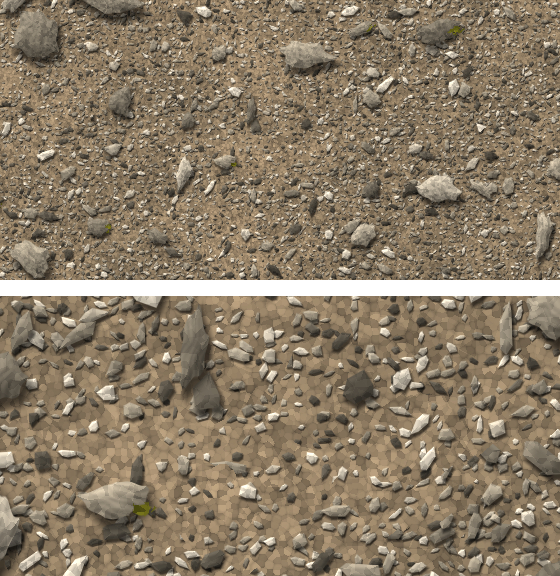
Top, the full canvas; bottom, a detail of the centre.
A Shadertoy shader for this texture:

```glsl
vec3 hash3(vec2 p) {
    vec3 q = fract(p.xyx * vec3(0.1031, 0.1030, 0.0973));
    q += dot(q, q.yxz + 33.33);
    return fract((q.xxy + q.yzz) * q.zyx);
}

// Cellular noise: x = distance to the nearest grain, y = its random tone
vec2 grains(vec2 p) {
    vec2 nearest = vec2(9.0, 0.0);
    for (int j = -1; j <= 1; j++)
    for (int i = -1; i <= 1; i++) {
        vec2 cell = floor(p) + vec2(i, j);
        vec3 rnd = hash3(cell + 71.0);
        float d = length(p - cell - rnd.xy);
        if (d < nearest.x) nearest = vec2(d, rnd.z);
    }
    return nearest;
}

// Broad uneven patches, about -1 to 1
float patches(vec2 p) {
    p += 0.3 * sin(p.yx * 4.3 + vec2(1.0, 2.6));
    return 0.45 * sin(p.x * 5.1 + p.y * 3.7)
         + 0.35 * sin(p.x * 9.3 - p.y * 11.9 + 2.0)
         + 0.20 * sin(p.x * 23.0 + p.y * 19.0);
}

// Irregular polygon of unit size: x = signed distance, yz = facing of the nearest side
vec3 chippedPolygon(vec2 q, vec2 seed) {
    vec3 side = vec3(-9.0, 0.0, 0.0);
    for (int i = 0; i < 6; i++) {
        vec3 rnd = hash3(seed + float(i) * 7.3);
        float angle = (float(i) + 0.8 * rnd.x) * 1.0472;
        vec2 facing = vec2(cos(angle), sin(angle));
        float d = dot(q, facing) - 0.68 - 0.34 * rnd.y;
        if (d > side.x) side = vec3(d, facing);
    }
    return side;
}

vec3 stoneColour(float tone) {
    vec3 colour = mix(vec3(0.27, 0.25, 0.215), vec3(0.57, 0.53, 0.46), smoothstep(0.0, 0.45, tone));
    return mix(colour, vec3(0.80, 0.76, 0.69), smoothstep(0.5, 1.0, tone));
}

// One layer of stones, with their shadows, over the ground
void scatterStones(inout vec3 ground, vec2 p, float cells, float share, vec2 radii, float grit) {
    float large = 1.0 - smoothstep(5.0, 14.0, cells);
    for (int j = -1; j <= 1; j++)
    for (int i = -1; i <= 1; i++) {
        vec2 cell = floor(p * cells) + vec2(i, j);
        vec2 seed = cell + cells * 3.7;
        vec3 place = hash3(seed);
        vec3 look = hash3(seed + 41.3);
        if (place.z > share) continue;

        vec2 offset = p * cells - cell - 0.2 - 0.6 * place.xy;
        float radius = mix(radii.x, radii.y, look.x * look.x);
        float angle = 0.35 + 2.4 * (look.y - 0.5);
        mat2 turn = mat2(cos(angle), sin(angle), -sin(angle), cos(angle));
        float stretch = hash3(seed + 17.9).x;
        vec2 size = radius * vec2(1.0 + 0.7 * stretch, 1.0 - 0.4 * stretch);
        vec2 q = offset * turn / size;
        q += 0.06 * large * sin(q.yx * 8.0 + look.xy * 6.0);

        vec2 shadowQ = (offset - radius * vec2(0.16, -0.35)) * turn / size;
        float shadow = smoothstep(0.3, -0.2, chippedPolygon(shadowQ, seed).x);
        ground *= 1.0 - 0.58 * shadow;

        // Flat top, bevelled sides lit from the upper left
        vec3 side = chippedPolygon(q, seed);
        float light = dot(turn * side.yz, vec2(-0.45, 0.89));
        float bevel = smoothstep(-0.65, -0.15, side.x);
        float crease = dot(q, vec2(0.5, 0.9)) + 0.2 * sin(q.x * 4.0 + look.z * 6.0);
        float layers = sin(q.y * 17.0 + q.x * 4.0 + 2.0 * sin(q.x * 5.0));
        float shade = 1.0 + 0.28 * light * bevel + 0.40 * (grit - 0.5);
        shade += large * (0.05 * layers + 0.10 * smoothstep(-0.06, 0.06, crease) - 0.05);
        vec3 colour = stoneColour(mix(look.z, 0.15 + 0.6 * look.z, large)) * shade;

        float soft = 0.8 * cells / (iResolution.y * radius);
        ground = mix(ground, colour, smoothstep(soft, -soft, side.x));

        // Moss tuft at the foot of a few large rocks
        float tuft = length(q - vec2(0.8, -0.45)) + 0.5 * (grit - 0.5);
        float moss = large * step(0.85, place.y) * smoothstep(0.32, 0.22, tuft);
        ground = mix(ground, vec3(0.44, 0.43, 0.10) * (0.6 + 0.7 * grit), moss);
    }
}

void mainImage(out vec4 fragColor, in vec2 fragCoord) {
    vec2 p = fragCoord / iResolution.y + 3.0;
    float bare = patches(p);
    vec2 fine = grains(p * 120.0);
    vec2 coarse = grains(p * 47.0);
    float grit = 0.65 * fine.y + 0.35 * coarse.y;

    // Sandy soil
    vec3 col = mix(vec3(0.49, 0.425, 0.335), vec3(0.60, 0.515, 0.405), 0.5 + 0.5 * bare);
    col *= 0.76 + 0.52 * grit - 0.14 * smoothstep(0.4, 0.9, fine.x);

    // Gravel from fine to large, thinner on bare ground
    scatterStones(col, p, 62.0, 0.62 - 0.22 * bare, vec2(0.22, 0.44), grit);
    scatterStones(col, p, 33.0, 0.46 - 0.20 * bare, vec2(0.18, 0.40), grit);
    scatterStones(col, p, 14.0, 0.30 - 0.10 * bare, vec2(0.15, 0.36), grit);
    scatterStones(col, p, 4.3, 0.62, vec2(0.13, 0.38), grit);

    fragColor = vec4(clamp(col * 1.04, 0.0, 1.0), 1.0);
}
```
